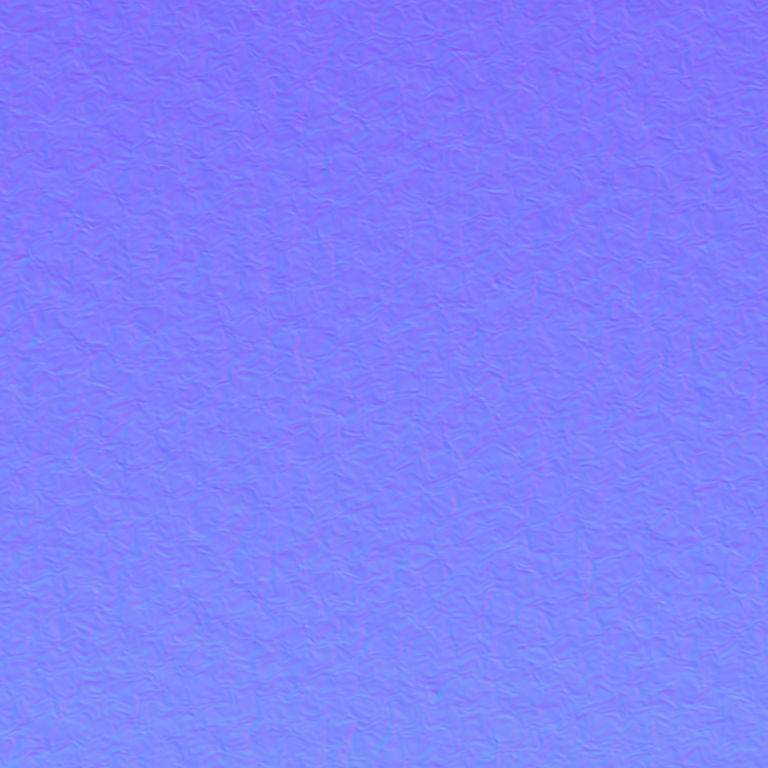
Write a Shadertoy shader that draws this texture map.

```glsl
const float TILT_TOP = -0.100;              // broad vertical lean of the surface
const float TILT_BOTTOM = 0.106;
const vec2  LUMP_FREQ = vec2(30.0, 34.0);   // cells per canvas
const float LUMP_SLOPE = 0.032;             // steepness of each layer
const vec2  CREASE_FREQ = vec2(56.0, 68.0);
const float CREASE_SLOPE = 0.056;
const float CREASE_SOFTNESS = 0.003;
const vec2  GRAIN_FREQ = vec2(112.0, 140.0);
const float GRAIN_SLOPE = 0.050;
const vec2  STREAK_FREQ = vec2(60.0, 165.0);
const float STREAK_SLOPE = 0.030;
const vec2  VEIN_FREQ = vec2(21.0, 7.0);
const float VEIN_DEPTH = 0.00055;
const float VEIN_WIDTH = 0.15;
const float LEAN = 0.25;                    // sideways shear, rising to the right
const float WARP = 0.011;
const float WARP_FREQ = 38.0;
const float PIT_CELLS = 4.0;
const float PIT_CHANCE = 0.12;
const float PIT_RADIUS = 0.0055;
const float PIT_DEPTH = 0.0013;
const float SAMPLE_STEP = 0.0009;           // distance used for the slope
const float BLUE_LEVEL = 0.994;

float hash(vec2 p) {
    return fract(sin(dot(p, vec2(127.1, 311.7))) * 43758.5453);
}

// Contribution of one lattice corner: a unit gradient of random direction
float corner(vec2 cell, vec2 offset) {
    float angle = 6.2832 * hash(cell);
    return dot(vec2(cos(angle), sin(angle)), offset);
}

// Gradient noise, centred on zero
float noise(vec2 p) {
    vec2 i = floor(p), f = fract(p);
    vec2 w = f * f * f * (f * (f * 6.0 - 15.0) + 10.0);
    vec2 x = vec2(1, 0), y = vec2(0, 1);
    return mix(mix(corner(i, f), corner(i + x, f - x), w.x),
               mix(corner(i + y, f - y), corner(i + 1.0, f - 1.0), w.x), w.y);
}

vec2 turn(vec2 p, float a) {
    float c = cos(a), s = sin(a);
    return vec2(c * p.x - s * p.y, s * p.x + c * p.y);
}

// Soft lumps, folded creases, fine grain and short level streaks
float plaster(vec2 p) {
    float lump = noise(turn(p * LUMP_FREQ, 0.5));
    float fold = noise(turn(p * CREASE_FREQ, -0.4) + 31.0);
    float crease = -sqrt(fold * fold + CREASE_SOFTNESS);
    float grain = noise(turn(p * GRAIN_FREQ, 0.3) + 57.0);
    float streak = noise(p * STREAK_FREQ + 90.0);
    return lump * LUMP_SLOPE / LUMP_FREQ.y
         + crease * CREASE_SLOPE / CREASE_FREQ.y
         + grain * GRAIN_SLOPE / GRAIN_FREQ.y
         + streak * STREAK_SLOPE / STREAK_FREQ.y;
}

// Faint winding grooves along a level line of stretched noise
float veins(vec2 p) {
    float level = (noise(p * VEIN_FREQ + 11.0) - 0.06) / VEIN_WIDTH;
    float strength = smoothstep(-0.35, 0.25, noise(p * 14.0 + 40.0));
    return -VEIN_DEPTH * strength * exp(-level * level);
}

// Rare small round dents
float pits(vec2 p) {
    vec2 cell = floor(p * PIT_CELLS);
    vec2 jitter = vec2(hash(cell + 3.1), hash(cell + 8.7));
    vec2 center = (cell + mix(vec2(0.2), vec2(0.8), jitter)) / PIT_CELLS;
    float d = length(p - center) / PIT_RADIUS;
    return -PIT_DEPTH * step(hash(cell + 14.3), PIT_CHANCE) * exp(-d * d);
}

float surface(vec2 p) {
    vec2 q = p * WARP_FREQ;
    vec2 warped = p + WARP * vec2(noise(q + 5.0), noise(q + 60.0));
    warped.x -= LEAN * warped.y;
    return plaster(warped) + veins(warped) + pits(p);
}

void mainImage(out vec4 fragColor, in vec2 fragCoord) {
    vec2 p = fragCoord / iResolution.xy;

    // Slope by central differences
    vec2 e = vec2(SAMPLE_STEP, 0.0);
    vec2 slope = vec2(surface(p + e.xy) - surface(p - e.xy),
                      surface(p + e.yx) - surface(p - e.yx)) / (2.0 * SAMPLE_STEP);

    // Surface direction packed into colour
    vec2 tilt = vec2(0.0, mix(TILT_BOTTOM, TILT_TOP, p.y));
    vec3 normal = normalize(vec3(tilt - slope, 1.0));
    vec3 color = 0.5 + 0.5 * normal;
    fragColor = vec4(color * vec3(1.0, 1.0, BLUE_LEVEL), 1.0);
}
```
